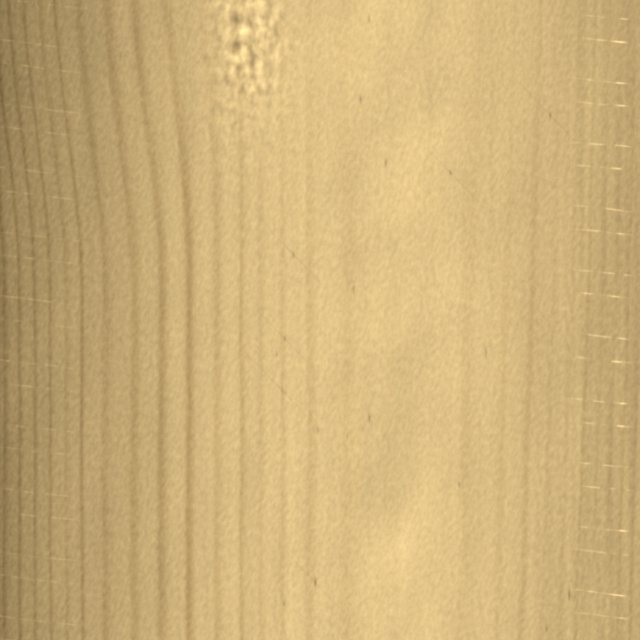
This texture is drawn by a Shadertoy shader. Its source:

```glsl
// Flat-sawn pine board: growth rings fan out from a pale heart strip, with
// shaded sides, soft mottling, torn grain near the top, saw ticks along both
// edges and a few pores. Rings are a warped distance from the pith line.

#define DARK_WOOD  vec3(0.56, 0.475, 0.318)
#define LIGHT_WOOD vec3(0.89, 0.772, 0.538)
#define RING_TINT  vec3(0.29, 0.305, 0.27)
#define PITH_X 0.64
#define RING_STRENGTH 0.34
#define FIBRE_AMOUNT 0.20
#define MOTTLE_AMOUNT 0.22
#define TICK_PERIOD 0.1
#define TICK_WIDTH 0.0018
#define TORN_CENTRE vec2(0.39, 0.93)
#define PORE_COUNT 22

vec2 hash2(vec2 p) {
    vec3 q = fract(vec3(p.xyx) * vec3(0.1031, 0.1030, 0.0973));
    q += dot(q, q.yzx + 33.33);
    return fract((q.xx + q.yz) * q.zy);
}

// Gradient noise, roughly -0.6 to 0.6
float noise(vec2 p) {
    p += 200.0;
    vec2 i = floor(p), f = fract(p);
    vec2 u = f * f * f * (f * (f * 6.0 - 15.0) + 10.0);
    vec2 e = vec2(0.0, 1.0);
    float a = dot(hash2(i) * 2.0 - 1.0, f);
    float b = dot(hash2(i + e.yx) * 2.0 - 1.0, f - e.yx);
    float c = dot(hash2(i + e.xy) * 2.0 - 1.0, f - e.xy);
    float d = dot(hash2(i + e.yy) * 2.0 - 1.0, f - e.yy);
    return mix(mix(a, b, u.x), mix(c, d, u.x), u.y);
}

float fbm(vec2 p) {
    return noise(p) + 0.5 * noise(p * 2.1 + 7.3) + 0.25 * noise(p * 4.3 + 3.1);
}

float bell(float x, float width) {
    float t = x / width;
    return exp(-t * t);
}

// 1 inside the interval, with soft ends
float band(float x, float lo, float hi, float soft) {
    return smoothstep(lo - soft, lo + soft, x) * (1.0 - smoothstep(hi - soft, hi + soft, x));
}

// Darkness of the latewood lines
float rings(vec2 p) {
    float x = p.x;
    x += 0.045 * smoothstep(0.55, 1.05, p.y) * (1.0 - smoothstep(0.2, 0.42, p.x));
    x -= 0.03 * (p.y - 0.5) * smoothstep(0.6, 0.75, p.x);
    x += 0.006 * noise(vec2(p.x * 5.0, p.y * 2.5)) + 0.0015 * noise(p * vec2(30.0, 14.0));
    float d = abs(x - PITH_X);
    bool left = x < PITH_X;
    float n = 75.0 * d * d - 0.18;
    if (left) {
        float near = min(d, 0.27);
        n = 68.0 * near * near - 0.18 + 23.0 * (d - near) + 18.0 * max(d - 0.5, 0.0);
    }
    vec2 rnd = hash2(vec2(floor(n) + 3.0, left ? 11.0 : 47.0));
    float f = fract(n) - 0.5;
    float line = bell(f, f > 0.0 ? 0.12 : mix(0.13, 0.22, rnd.y));
    float side = mix(0.42, 1.0, 1.0 - smoothstep(0.33, 0.42, p.x));
    side *= mix(0.65, 1.0, smoothstep(0.08, 0.16, p.x));
    float fade = 1.0 - 0.5 * smoothstep(0.5, 0.95, p.y) * smoothstep(0.15, 0.3, p.x);
    return line * side * fade * mix(0.5, 1.1, rnd.x);
}

// Pairs of thin bright saw marks, repeated up the board
float ticks(vec2 p, float slope) {
    float y = p.y + slope * p.x + 0.004 * noise(p * vec2(9.0, 7.0));
    float a = mod(y, TICK_PERIOD) - 0.5 * TICK_PERIOD;
    float broken = smoothstep(-0.25, 0.3, noise(p * vec2(55.0, 24.0)));
    return (bell(a + 0.018, TICK_WIDTH) + bell(a - 0.018, TICK_WIDTH)) * broken;
}

void mainImage(out vec4 fragColor, in vec2 fragCoord) {
    vec2 p = fragCoord / iResolution.xy;

    // Broad shading from the pale heart to the dim sides
    float tone = 0.99 - 0.75 * (1.0 - smoothstep(-0.12, 0.5, p.x));
    tone -= 0.4 * smoothstep(0.66, 1.05, p.x) + 0.25 * exp(-p.x / 0.03);
    tone -= 0.12 * smoothstep(0.4, 1.0, p.y) * (1.0 - smoothstep(0.1, 0.4, p.x));

    // Slanted mottling, vertical streaks and fine fibres
    vec2 slant = vec2(p.x - 0.35 * p.y, p.y + 0.3 * p.x);
    float heart = band(p.x, 0.52, 0.72, 0.06);
    tone += MOTTLE_AMOUNT * (0.35 + 0.65 * heart) * fbm(slant * vec2(11.0, 5.0));
    tone += 0.10 * noise(vec2(p.x * 32.0, p.y * 1.3));
    tone += (0.06 + 0.16 * smoothstep(0.82, 0.92, p.x)) * noise(vec2(p.x * 85.0, p.y * 2.0));
    tone += FIBRE_AMOUNT * noise(slant * vec2(150.0, 85.0));
    tone += 0.5 * FIBRE_AMOUNT * noise(p * vec2(230.0, 190.0) + 9.0);

    // Torn grain: glossy bumps with small shadows
    vec2 q = (p - TORN_CENTRE) / vec2(0.055, 0.13);
    float torn = exp(-dot(q, q));
    tone += torn * (0.12 + 1.1 * noise(p * vec2(75.0, 50.0)) + 0.5 * noise(p * vec2(120.0, 95.0)));

    // Saw ticks on both edges, brightest at the far right
    float rightTicks = ticks(p, 0.1) * band(p.x, 0.9, 0.982, 0.012);
    tone += rightTicks * (0.35 + 0.45 * bell(p.x - 0.972, 0.014));
    tone += 0.2 * ticks(p + vec2(0.0, 0.03), 0.12) * (1.0 - smoothstep(0.09, 0.15, p.x));

    // Scattered pores, and a few hairline diagonal scratches
    for (int i = 0; i < PORE_COUNT; i++) {
        vec2 rnd = hash2(vec2(float(i) + 1.0, 83.0));
        vec2 kind = hash2(vec2(float(i) + 5.0, 29.0));
        vec2 r = p - vec2(mix(0.4, 0.92, rnd.x), rnd.y);
        tone -= mix(0.15, 0.5, kind.x) * bell(r.x, 0.0022) * bell(r.y, mix(0.003, 0.009, kind.y));
        if (i % 4 == 0) {
            tone -= 0.1 * bell(r.x * 0.72 + r.y * 0.69, 0.0016) * bell(r.x - r.y, 0.09);
        }
    }

    vec3 color = mix(DARK_WOOD, LIGHT_WOOD, tone);
    color -= RING_STRENGTH * rings(p) * RING_TINT;
    fragColor = vec4(clamp(color, 0.0, 1.0), 1.0);
}
```
